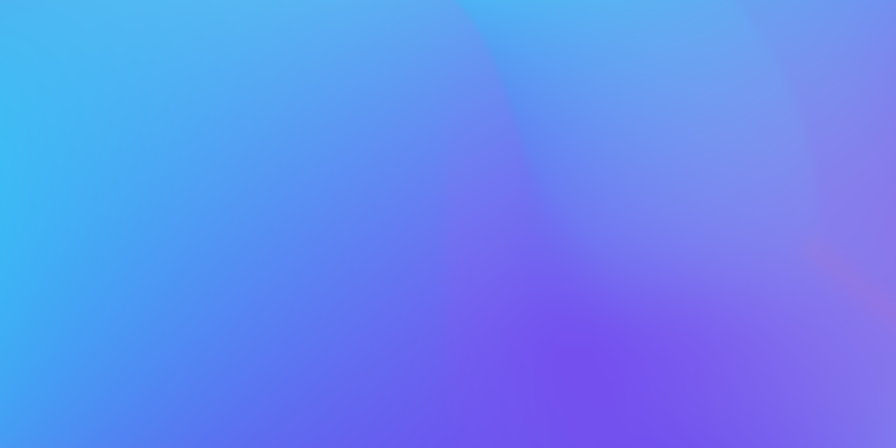
Give the GLSL for this background, as a Shadertoy shader.

```glsl
// Quadratic blend passing through a, b, c at t = 0, 0.5, 1
vec3 ramp(vec3 a, vec3 b, vec3 c, float t) {
    return a * (1.0 - 2.0 * t) * (1.0 - t) + b * 4.0 * t * (1.0 - t) + c * t * (2.0 * t - 1.0);
}

// Elliptical soft spot
float glow(vec2 p, vec2 center, vec2 radius) {
    vec2 q = (p - center) / radius;
    return exp(-dot(q, q));
}

float segmentDistance(vec2 p, vec2 a, vec2 b) {
    vec2 ab = b - a;
    return length(p - a - ab * clamp(dot(p - a, ab) / dot(ab, ab), 0.0, 1.0));
}

// Cyan to violet sheet, spanning the left of the canvas
vec3 leftSheet(vec2 uv) {
    float t = uv.x / 0.6;
    vec3 low  = ramp(vec3(0.275, 0.608, 0.953), vec3(0.369, 0.416, 0.941), vec3(0.439, 0.329, 0.933), t);
    vec3 mid  = ramp(vec3(0.235, 0.722, 0.961), vec3(0.337, 0.565, 0.953), vec3(0.445, 0.424, 0.941), t);
    vec3 high = ramp(vec3(0.294, 0.714, 0.949), vec3(0.341, 0.710, 0.953), vec3(0.380, 0.620, 0.945), t);
    return ramp(low, mid, high, uv.y);
}

// Sky blue to lavender sheet, right of the fold
vec3 rightSheet(vec2 uv) {
    float t = (uv.x - 0.52) / 0.48;
    vec3 low  = ramp(vec3(0.431, 0.322, 0.933), vec3(0.447, 0.333, 0.933), vec3(0.494, 0.470, 0.933), t);
    vec3 mid  = ramp(vec3(0.380, 0.390, 0.945), vec3(0.470, 0.515, 0.941), vec3(0.529, 0.478, 0.922), t);
    vec3 high = ramp(vec3(0.300, 0.700, 0.957), vec3(0.373, 0.680, 0.949), vec3(0.443, 0.569, 0.941), t);
    return ramp(low, mid, high, uv.y);
}

// Signed horizontal offset from the curved fold
float foldOffset(vec2 uv) {
    float depth = 1.0 - uv.y;
    return uv.x - (0.508 + 0.03 * (1.0 - exp(-12.0 * depth)) + 0.14 * depth);
}

void mainImage(out vec4 fragColor, in vec2 fragCoord) {
    vec2 uv = fragCoord / iResolution.xy;
    vec2 p = uv * vec2(2.0, 1.0);

    // Fold: crisp above, dissolving below
    float softness = mix(0.09, 0.007, smoothstep(0.28, 0.7, uv.y));
    float side = smoothstep(-softness, softness, foldOffset(uv));
    vec3 color = mix(leftSheet(uv), rightSheet(uv), side);

    // Faint vertical crease left of the fold
    float crease = smoothstep(0.485, 0.51, uv.x) * (1.0 - side);
    color += vec3(0.03, -0.012, 0.0) * crease * glow(uv, vec2(0.5, 0.45), vec2(0.08, 0.32));

    // Violet pool under the fold
    color += vec3(0.0, -0.06, 0.0) * glow(p, vec2(1.47, 0.25), vec2(0.32, 0.16));

    // Large faint disc rim on the right
    float rim = length(p - vec2(1.042, 0.479)) - 0.79;
    float outside = smoothstep(-0.02, 0.02, rim) * exp(-max(rim, 0.0) * 5.0);
    color += vec3(0.012, -0.025, -0.004) * outside * smoothstep(0.35, 0.6, uv.y) * step(1.0, p.x);

    // Pink highlight at the right margin
    float streak = segmentDistance(p, vec2(1.82, 0.44), vec2(2.02, 0.28)) / 0.035;
    color += vec3(0.035, -0.005, -0.025) * exp(-streak * streak);

    fragColor = vec4(clamp(color, 0.0, 1.0), 1.0);
}
```
